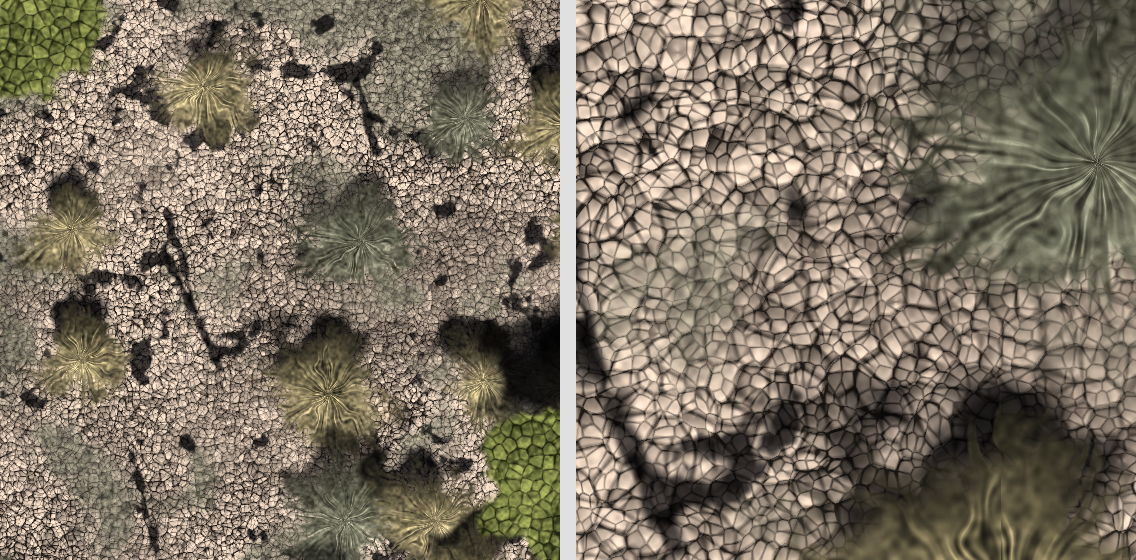
Left: the whole. Right: its middle third, enlarged.
A Shadertoy shader for this texture:

```glsl
// Draws sunlit stony ground from above, with dry grass tufts, green shrubs and hard shadows.

const vec3 EARTH_DARK  = vec3(0.12, 0.10, 0.085);
const vec3 EARTH_PALE  = vec3(0.90, 0.81, 0.73);
const vec3 STRAW       = vec3(0.92, 0.84, 0.61);
const vec3 SAGE        = vec3(0.66, 0.67, 0.56);
const vec3 GRASS_DARK  = vec3(0.11, 0.105, 0.075);
const vec3 LEAF_DARK   = vec3(0.13, 0.15, 0.06);
const vec3 LEAF_LIT    = vec3(0.64, 0.67, 0.36);
const vec3 SHADOW_TINT = vec3(0.13, 0.13, 0.15);
const vec2 SUN_SIDE    = vec2(0.45, -0.89);
const float TUFT_GRID  = 4.2;

vec2 hash2(vec2 p) {
    vec3 q = fract(p.xyx * vec3(0.1031, 0.1030, 0.0973));
    q += dot(q, q.yzx + 33.33);
    return fract((q.xx + q.yz) * q.zy);
}

float noise(vec2 p) {
    vec2 i = floor(p), f = fract(p);
    f = f * f * (3.0 - 2.0 * f);
    float low  = mix(hash2(i).x, hash2(i + vec2(1.0, 0.0)).x, f.x);
    float high = mix(hash2(i + vec2(0.0, 1.0)).x, hash2(i + vec2(1.0, 1.0)).x, f.x);
    return mix(low, high, f.y);
}

float fbm(vec2 p) {
    float sum = 0.0, amp = 0.533;
    for (int i = 0; i < 4; i++) {
        sum += amp * noise(p);
        p = mat2(1.6, 1.2, -1.2, 1.6) * p + 17.3;
        amp *= 0.5;
    }
    return sum;
}

// Brightness of packed pebbles: random tone, dark gaps, one lit side
float pebbles(vec2 p) {
    vec2 cell = floor(p), fromCentre = vec2(0.0);
    float nearest = 9.0, second = 9.0, tone = 0.0;
    for (int y = -1; y <= 1; y++)
    for (int x = -1; x <= 1; x++) {
        vec2 id = cell + vec2(x, y);
        vec2 offset = p - id - hash2(id);
        float d = length(offset);
        if (d < nearest) {
            second = nearest;
            nearest = d;
            fromCentre = offset;
            tone = hash2(id + 41.0).y;
        } else second = min(second, d);
    }
    float body = smoothstep(0.0, 0.28, second - nearest);
    return body * (0.5 + 0.55 * tone) + 0.4 * dot(fromCentre, SUN_SIDE);
}

// Soft-edged shadow blob, 0 to 1
float blob(vec2 q, float radius, float ragged) {
    return 1.0 - smoothstep(0.5, 1.05, length(q) / radius + ragged);
}

vec3 shade(vec3 base, float amount) {
    return mix(base, base * SHADOW_TINT, amount);
}

// Radiating blades over a shadow thrown to the far side
vec3 tuft(vec3 base, vec2 q, float radius, vec3 tint, float depth, float ragged) {
    vec2 shadowPos = (q - vec2(-0.1, 0.75) * radius) * vec2(1.0, 1.15);
    base = shade(base, depth * blob(shadowPos, radius * 0.85, ragged * 1.8));
    float r = length(q) / radius;
    float angle = atan(q.x, -q.y) + 0.35 * (noise(q * 45.0) - 0.5);
    float blade = noise(vec2(angle * 17.0, r * 3.5 + radius * 900.0));
    float grain = noise(q * 190.0);
    float cover = 1.0 - smoothstep(0.55, 1.15, r + ragged * 1.3 + (blade - 0.5) * 0.6);
    float light = mix(1.0, 0.4, depth * smoothstep(0.0, 0.75, q.y / radius + ragged));
    float tone = (0.12 + 0.6 * blade + 0.32 * grain + ragged * 0.5) * light;
    tone += 0.25 * smoothstep(0.72, 0.95, blade) * (1.0 - r * 0.5);
    return mix(base, mix(GRASS_DARK, tint, clamp(tone, 0.0, 1.1)), cover * 0.92);
}

// Leafy clumps with a deep shadow beyond them
vec3 shrub(vec3 base, vec2 q, float radius, float ragged) {
    base = shade(base, blob(q - vec2(0.0, 1.55) * radius, radius * 1.05, ragged));
    float leaves = 0.6 * pebbles(q * 48.0 + 5.0) + 0.5 * noise(q * 150.0) + ragged * 0.6;
    float cover = 1.0 - smoothstep(0.88, 1.05, length(q) / radius + ragged * 0.8);
    return mix(base, mix(LEAF_DARK, LEAF_LIT, clamp(leaves, 0.0, 1.0)), cover);
}

// Broken dark groove along a segment
float furrow(vec2 p, vec2 start, vec2 along, float width) {
    vec2 q = p - start;
    float t = clamp(dot(q, along) / dot(along, along), 0.0, 1.0);
    float d = length(q - along * t) + 0.014 * (noise(p * 60.0) - 0.5);
    return 1.0 - smoothstep(width * 0.3, width * 1.4, d);
}

void mainImage(out vec4 fragColor, in vec2 fragCoord) {
    vec2 p = fragCoord / iResolution.y;
    float ragged = fbm(p * 15.0) - 0.5;
    float broad = fbm(p * 5.0 + 3.0) - 0.5;

    // Gravel
    vec2 warped = p + 0.008 * vec2(noise(p * 40.0), noise(p * 40.0 + 9.0));
    float rubble = mix(pebbles(warped * 62.0), pebbles(warped * 125.0 + 7.0), 0.48);
    float rough = 1.35 + 2.0 * (fbm(p * 4.0 + 21.0) - 0.5);
    float tone = 0.66 + (rubble - 0.54) * rough + broad * 0.5 + ragged * 0.35;
    vec3 color = mix(EARTH_DARK, EARTH_PALE, clamp(tone, 0.0, 1.08));

    // Dim litter and hollows
    float litter = smoothstep(0.54, 0.72, fbm(p * 6.0 + 50.0) + ragged * 0.25);
    color = mix(color, SAGE * (0.3 + 0.6 * noise(p * 170.0)), litter * 0.6);
    color = shade(color, 0.85 * smoothstep(0.64, 0.74, fbm(p * 24.0 + 80.0) + broad * 0.3));

    // Furrows, mostly running down to the right
    for (int i = 0; i < 7; i++) {
        vec2 h = hash2(vec2(i, 7)), k = hash2(vec2(i, 23));
        vec2 along = vec2(0.25 + 0.7 * k.x, -1.0) * (0.1 + 0.14 * k.y);
        color = shade(color, 0.8 * furrow(p, h, along, 0.006 + 0.006 * k.x));
    }

    // Scattered tufts, far ones first
    for (int y = 1; y >= -1; y--)
    for (int x = -1; x <= 1; x++) {
        vec2 id = floor(p * TUFT_GRID) + vec2(x, y);
        vec2 kind = hash2(id + 13.0);
        if (kind.x > 0.66) continue;
        vec2 root = (id + 0.2 + 0.6 * hash2(id + 31.0)) / TUFT_GRID;
        float sage = step(0.72, kind.y);
        color = tuft(color, p - root, 0.075 + 0.06 * kind.x, mix(STRAW, SAGE, sage), mix(0.95, 0.6, sage), ragged);
    }

    // Green growth in two corners
    color = shrub(color, p - vec2(0.02, 1.02), 0.2, ragged);
    color = shrub(color, p - vec2(0.99, 0.14), 0.135, ragged);

    color *= 0.88 + 0.24 * noise(p * 240.0);
    fragColor = vec4(clamp(color, 0.0, 1.0), 1.0);
}
```
